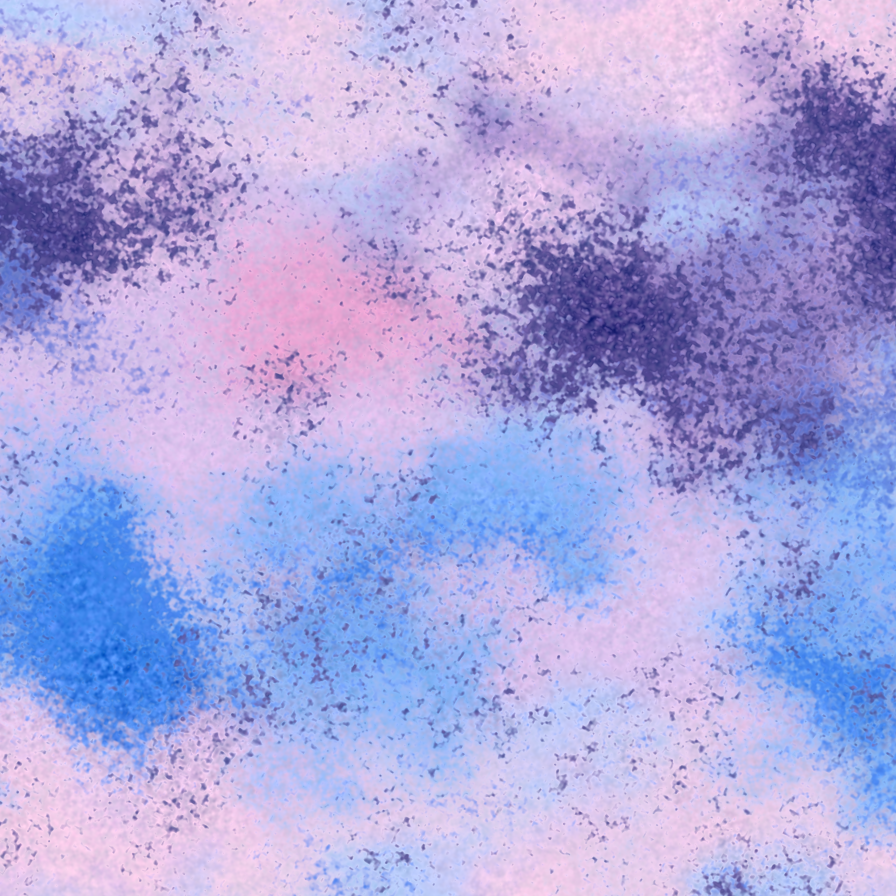
Give the GLSL for this texture, as a three.js fragment shader.

```glsl
// Grainy watercolour sky: pale lavender paper with soft washes of sky blue,
// rose, violet, cobalt and indigo. Warped elliptical stains give the layout,
// fractal noise breaks their edges, fine noise adds the pigment grain.
varying vec2 vUv;

float hash(vec2 p) {
  vec3 h = fract(p.xyx * vec3(0.1031, 0.1030, 0.0973));
  h += dot(h, h.yzx + 33.33);
  return fract((h.x + h.y) * h.z);
}

float noise(vec2 p) {
  vec2 i = floor(p), f = fract(p);
  f = f * f * (3.0 - 2.0 * f);
  return mix(mix(hash(i), hash(i + vec2(1, 0)), f.x),
             mix(hash(i + vec2(0, 1)), hash(i + vec2(1, 1)), f.x), f.y);
}

float fbm(vec2 p) {
  float sum = 0.0, amp = 0.5;
  for (int i = 0; i < 6; i++) {
    sum += amp * noise(p);
    p = mat2(0.8, 0.6, -0.6, 0.8) * p * 2.03 + 11.7;
    amp *= 0.5;
  }
  return sum / 0.984;
}

// Fine pigment grain centred on zero, turned so its cells hide the grid
float pigment(vec2 p) {
  p = mat2(0.86, 0.51, -0.51, 0.86) * p;
  return 0.45 * noise(p * 105.0) + 0.65 * noise(p * 190.0 + 7.0)
       + 0.5 * noise(p.yx * 310.0 + 31.0) - 0.8;
}

// Soft elliptical stain that wraps across the left and right borders
float stain(vec2 p, vec2 centre, vec2 radius) {
  vec2 d = p - centre;
  d.x = fract(d.x + 0.5) - 0.5;
  d /= radius;
  return exp(-dot(d, d));
}

// Coverage of a wash whose edge is broken by cloud and grain
float wash(float shape, float cloud, float grain) {
  return smoothstep(0.2, 0.95, shape + 1.3 * (cloud - 0.5) + grain);
}

void main() {
  vec2 p = vUv;
  vec2 warp = vec2(fbm(p * 5.0 + 3.0), fbm(p * 5.0 + 41.0)) - 0.5;
  vec2 q = p + 0.24 * warp;
  float grain = pigment(p);
  float speck = pigment(p + 5.3);
  float cloudA = fbm(p * vec2(5.0, 6.5) + 19.0);
  float cloudB = fbm(p * vec2(6.0, 8.0) + 63.0);
  float cloudC = fbm(p * 9.0 + 87.0);

  // Paper: lavender drifting to pale blue, with blush pink near top and bottom
  vec3 col = mix(vec3(0.86, 0.76, 0.93), vec3(0.74, 0.81, 0.99),
                 smoothstep(0.38, 0.66, cloudA + 0.12 * speck));
  float rim = smoothstep(0.2, 0.5, abs(q.y - 0.5));
  col = mix(col, vec3(0.96, 0.81, 0.91),
            smoothstep(0.4, 0.7, cloudB + 0.1 * rim + 0.1 * grain) * (0.3 + 0.6 * rim));

  // Sky blue band across the lower middle
  float sky = max(stain(q, vec2(0.06, 0.41), vec2(0.3, 0.15)),
                  stain(q, vec2(0.5, 0.43), vec2(0.26, 0.11)));
  sky = max(sky, 0.9 * stain(q, vec2(0.93, 0.36), vec2(0.18, 0.18)));
  sky = max(sky, 0.65 * stain(q, vec2(0.38, 0.28), vec2(0.24, 0.11)));
  col = mix(col, vec3(0.48, 0.69, 0.98), 0.92 * wash(sky, cloudB, 0.4 * grain));

  // Rose glow left of the centre
  float rose = stain(q, vec2(0.36, 0.67), vec2(0.18, 0.14));
  col = mix(col, vec3(0.91, 0.62, 0.80), 0.85 * wash(rose, cloudA, 0.25 * speck));

  // Violet veils in the upper half
  float violet = max(0.85 * stain(q, vec2(0.66, 0.81), vec2(0.3, 0.1)),
                     stain(q, vec2(0.02, 0.76), vec2(0.21, 0.14)));
  violet = max(violet, stain(q, vec2(0.75, 0.61), vec2(0.25, 0.17)));
  col = mix(col, vec3(0.63, 0.54, 0.80), 0.85 * wash(violet, cloudC, 0.5 * grain));

  // Cobalt pools
  float cobalt = max(stain(q, vec2(0.08, 0.3), vec2(0.15, 0.15)),
                     0.9 * stain(q, vec2(0.87, 0.57), vec2(0.2, 0.11)));
  cobalt = max(cobalt, 0.85 * stain(q, vec2(0.04, 0.61), vec2(0.2, 0.11)));
  cobalt = max(cobalt, 0.6 * stain(q, vec2(0.46, 0.36), vec2(0.24, 0.06)));
  cobalt = max(cobalt, 0.6 * stain(q, vec2(0.94, 0.28), vec2(0.14, 0.1)));
  vec3 cobaltInk = mix(vec3(0.16, 0.47, 0.91), vec3(0.34, 0.46, 0.82),
                       smoothstep(0.38, 0.55, q.y));
  col = mix(col, cobaltInk, 0.85 * wash(cobalt, cloudA, 0.8 * speck));

  // Indigo shadows, strongly broken into flecks
  float indigo = max(stain(q, vec2(0.05, 0.76), vec2(0.16, 0.09)),
                     0.85 * stain(q, vec2(0.64, 0.63), vec2(0.13, 0.14)));
  indigo = max(indigo, 0.7 * stain(q, vec2(0.98, 0.79), vec2(0.12, 0.1)));
  indigo = max(indigo, 0.6 * stain(q, vec2(0.78, 0.53), vec2(0.18, 0.07)));
  col = mix(col, vec3(0.21, 0.19, 0.49), 0.85 * wash(indigo, cloudC, 1.3 * grain));

  // Grain: faint on bare paper, rough where pigment has settled
  float settled = clamp(max(max(indigo, cobalt), 0.6 * violet), 0.0, 1.0);
  float rough = 0.1 + 0.42 * settled * smoothstep(0.3, 0.6, cloudB)
              + 0.2 * smoothstep(0.5, 0.68, cloudC);
  col += rough * (0.6 * grain + 0.4 * speck) * vec3(1.1, 1.0, 0.75);
  col += 0.06 * speck * vec3(1.0, -0.3, 0.2);

  gl_FragColor = vec4(clamp(col, 0.0, 1.0), 1.0);
}
```
